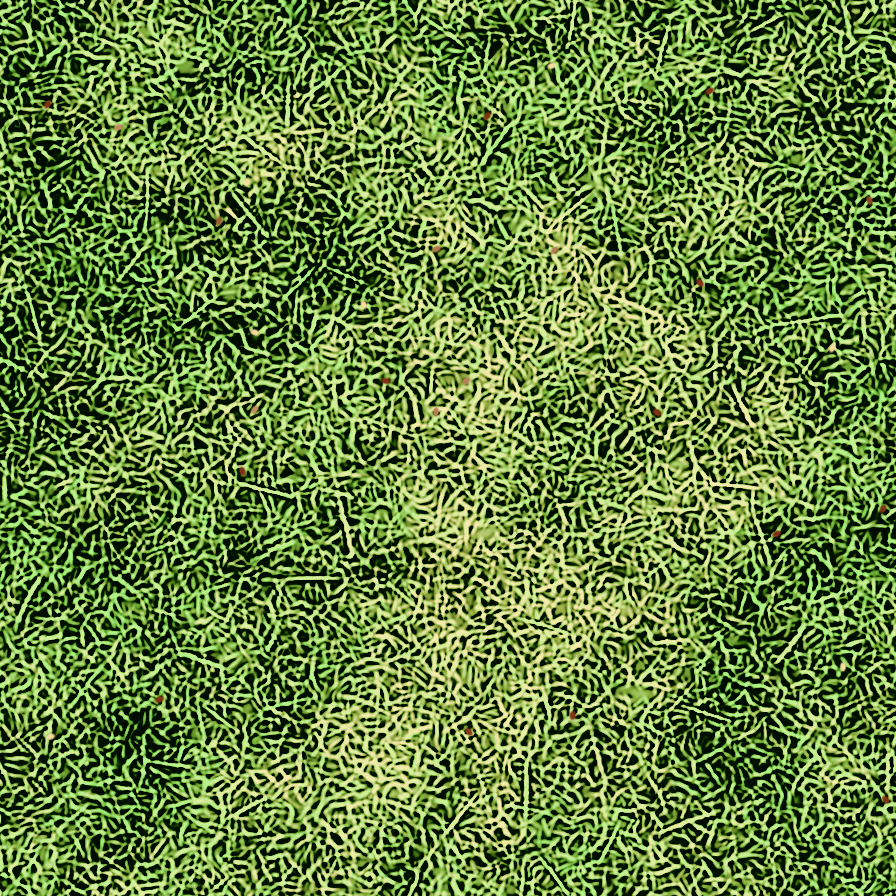
A Shadertoy shader for this texture:

```glsl
const int TURF_LAYERS = 4;
const float TURF_CELLS = 60.0;                      // blades across, per layer
const vec2 BLADE_SIZE = vec2(0.0118, 0.0023);       // half length, half width
const float MEDIUM_CELLS = 32.0;
const vec2 MEDIUM_BLADE_SIZE = vec2(0.018, 0.0023);
const float MEDIUM_CHANCE = 0.55;
const float MEDIUM_STRENGTH = 1.4;
const float LONG_CELLS = 15.0;
const vec2 LONG_BLADE_SIZE = vec2(0.032, 0.0022);
const float LONG_CHANCE = 0.35;
const float LONG_STRENGTH = 2.2;
const float SCRAP_CELLS = 14.0;
const vec2 SCRAP_SIZE = vec2(0.0065, 0.0042);
const float SCRAP_CHANCE = 0.12;
const float BEND = 0.25;
const float CONTRAST = 2.0;
const float BRIGHTNESS = 0.08;
const float PATCH_SCALE = 6.0;
const float CLUMP_SCALE = 22.0;
const float PATCH_STRENGTH = 1.9;
const float CLUMP_STRENGTH = 2.4;

// Ramp from the deep gaps up to the sunlit blades
const int RAMP_STEPS = 8;
const vec3 RAMP_COLOR[RAMP_STEPS] = vec3[](
    vec3(0.00, 0.04, 0.00), vec3(0.01, 0.08, 0.00), vec3(0.08, 0.21, 0.00),
    vec3(0.22, 0.38, 0.04), vec3(0.44, 0.56, 0.20), vec3(0.54, 0.69, 0.25),
    vec3(0.70, 0.81, 0.49), vec3(0.84, 0.92, 0.64));
const float RAMP_LEVEL[RAMP_STEPS] = float[](
    0.0, 0.12, 0.20, 0.27, 0.40, 0.66, 0.90, 1.0);

const vec3 LUSH_TINT = vec3(0.80, 1.03, 0.82);
const vec3 STRAW_TINT = vec3(1.14, 1.00, 1.06);
const vec3 RUST = vec3(0.50, 0.20, 0.08);
const vec3 CREAM = vec3(0.96, 0.86, 0.62);

vec4 hash4(vec2 p) {
    vec4 q = fract(p.xyxy * vec4(0.1031, 0.1030, 0.0973, 0.1099));
    q += dot(q, q.wzxy + 33.33);
    return fract((q.xxyz + q.yzzw) * q.zywx);
}

float valueNoise(vec2 p) {
    vec2 i = floor(p), f = fract(p);
    f = f * f * (3.0 - 2.0 * f);
    float low = mix(hash4(i).x, hash4(i + vec2(1, 0)).x, f.x);
    float high = mix(hash4(i + vec2(0, 1)).x, hash4(i + vec2(1, 1)).x, f.x);
    return mix(low, high, f.y);
}

float patches(vec2 p) {
    return 0.65 * valueNoise(p) + 0.35 * valueNoise(p * 2.7 + 19.0);
}

mat2 rotation(float angle) {
    float c = cos(angle), s = sin(angle);
    return mat2(c, s, -s, c);
}

// Bright ridge with a dark trough along either side
float bladeProfile(vec2 p, vec2 size, float bend) {
    vec2 q = p / size;
    q.y += bend * p.x * p.x / (size.x * size.y);
    float across = q.y * q.y, along = q.x * q.x;
    return (1.0 - across) * exp(-0.5 * across - along * along);
}

// Sums scattered blades: x is light, y is weighted hue, z is hue weight
vec3 scatterBlades(vec2 uv, float cells, vec2 size, float chance, float bend, float seed) {
    vec2 p = rotation(seed * 0.83) * uv + seed * 0.37 + 3.0;
    vec2 home = floor(p * cells);
    vec3 sum = vec3(0.0);
    for (int y = -1; y <= 1; y++)
    for (int x = -1; x <= 1; x++) {
        vec2 cell = home + vec2(x, y);
        vec4 place = hash4(cell + seed * 71.0);
        if (place.w > chance) continue;
        vec4 look = hash4(cell + seed * 71.0 + 213.0);
        vec2 q = rotation(place.z * 6.2832) * (p - (cell + place.xy) / cells);
        vec2 bladeSize = size * vec2(0.7 + 0.4 * look.z, 0.8 + 0.4 * look.w);
        float light = bladeProfile(q, bladeSize, bend * (look.x * 2.0 - 1.0));
        light *= 0.4 + 1.1 * look.y;
        float weight = max(light, 0.0);
        sum += vec3(light, weight * fract(look.x * 7.0 + look.w), weight);
    }
    return sum;
}

vec3 turfColor(float level) {
    vec3 color = RAMP_COLOR[0];
    for (int i = 1; i < RAMP_STEPS; i++) {
        float t = (level - RAMP_LEVEL[i - 1]) / (RAMP_LEVEL[i] - RAMP_LEVEL[i - 1]);
        color = mix(color, RAMP_COLOR[i], clamp(t, 0.0, 1.0));
    }
    return color;
}

// Sparse rounded bits of dry leaf
void drawScraps(inout vec3 color, vec2 uv) {
    vec2 home = floor(uv * SCRAP_CELLS);
    for (int y = -1; y <= 1; y++)
    for (int x = -1; x <= 1; x++) {
        vec2 cell = home + vec2(x, y);
        vec4 place = hash4(cell + 517.0);
        if (place.w > SCRAP_CHANCE) continue;
        float kind = hash4(cell + 733.0).x;
        vec2 q = rotation(place.z * 6.2832) * (uv - (cell + place.xy) / SCRAP_CELLS);
        float cover = 1.0 - smoothstep(0.4, 1.1, length(q / SCRAP_SIZE));
        color = mix(color, mix(RUST, CREAM, smoothstep(0.35, 0.75, kind)), cover);
    }
}

void mainImage(out vec4 fragColor, in vec2 fragCoord) {
    vec2 uv = fragCoord / iResolution.y;

    // Short dense blades, then fewer medium and long ones
    vec3 turf = vec3(0.0);
    for (int i = 1; i <= TURF_LAYERS; i++)
        turf += scatterBlades(uv, TURF_CELLS, BLADE_SIZE, 1.0, BEND, float(i));
    turf += MEDIUM_STRENGTH * scatterBlades(uv, MEDIUM_CELLS, MEDIUM_BLADE_SIZE, MEDIUM_CHANCE, 0.12, 8.0);
    turf += LONG_STRENGTH * scatterBlades(uv, LONG_CELLS, LONG_BLADE_SIZE, LONG_CHANCE, 0.05, 11.0);

    // Broad sunny drifts and small shaded clumps
    float drift = patches(uv * PATCH_SCALE + 7.0) - 0.5;
    float clump = patches(uv * CLUMP_SCALE + 41.0) - 0.5;
    float light = CONTRAST * turf.x + PATCH_STRENGTH * drift + CLUMP_STRENGTH * clump + BRIGHTNESS;
    vec3 color = turfColor(1.0 / (1.0 + exp(-1.7 * light)));

    // Hue of the single blades leans to straw in the sunny drifts
    float hue = (turf.y + 0.1) / (turf.z + 0.2);
    float warmth = clamp(hue + 1.1 * drift, 0.0, 1.0);
    color *= mix(LUSH_TINT, STRAW_TINT, warmth);

    drawScraps(color, uv);
    fragColor = vec4(clamp(color, 0.0, 1.0), 1.0);
}
```
